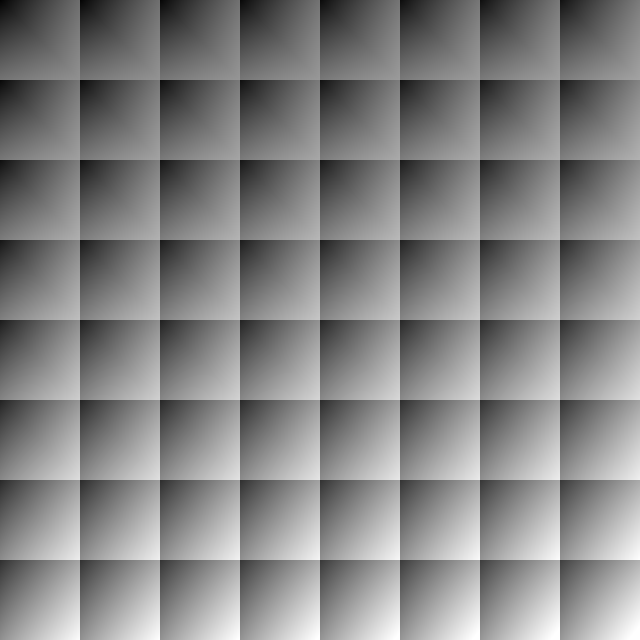
This pattern is drawn by a WebGL 1 fragment shader. Its source:

```glsl
precision highp float;
// Draws an 8 by 8 grid of softly creased grey gradient tiles that brighten toward the lower right.

uniform vec2 u_resolution;

const float TILES = 8.0;

// Corner greys of a tile: x = grey in the first tile,
// y = gain from top row to bottom row, z = gain from left column to right column.
const vec3 TOP_LEFT     = vec3(0.00, 0.18, 0.06);
const vec3 TOP_RIGHT    = vec3(0.43, 0.21, 0.05);
const vec3 BOTTOM_LEFT  = vec3(0.45, 0.11, 0.03);
const vec3 BOTTOM_RIGHT = vec3(0.57, 0.42, 0.07);

const float CREASE = 0.5;   // 0 = smooth tile, 1 = sharp diagonal fold
const float FALLOFF = 0.9;  // below 1 the dark corner brightens faster
const int SAMPLES = 2;      // edge smoothing samples per axis

// Two flat gradients that meet on the diagonal from top left to bottom right.
float foldedGradient(vec2 p, vec4 corners) {
  float nearSide = p.x > p.y ? corners.y : corners.z;
  float major = max(p.x, p.y);
  float minor = min(p.x, p.y);
  return corners.x + (nearSide - corners.x) * major + (corners.w - nearSide) * minor;
}

// Smooth blend of the four corners.
float smoothGradient(vec2 p, vec4 corners) {
  return mix(mix(corners.x, corners.y, p.x), mix(corners.z, corners.w, p.x), p.y);
}

// Grey at a point of the canvas, measured from the top left.
float tiledGrey(vec2 uv) {
  vec2 grid = uv * TILES;
  vec2 place = floor(grid) / (TILES - 1.0);
  vec3 weights = vec3(1.0, place.y, place.x);
  vec4 corners = vec4(dot(TOP_LEFT, weights), dot(TOP_RIGHT, weights),
                      dot(BOTTOM_LEFT, weights), dot(BOTTOM_RIGHT, weights));
  vec2 p = pow(fract(grid), vec2(FALLOFF));
  return mix(smoothGradient(p, corners), foldedGradient(p, corners), CREASE);
}

void main() {
  // Average a small grid of samples inside the pixel to smooth the tile edges.
  float sum = 0.0;
  for (int j = 0; j < SAMPLES; j++) {
    for (int i = 0; i < SAMPLES; i++) {
      vec2 offset = (vec2(float(i), float(j)) + 0.5) / float(SAMPLES) - 0.5;
      vec2 uv = (gl_FragCoord.xy + offset) / u_resolution;
      sum += clamp(tiledGrey(vec2(uv.x, 1.0 - uv.y)), 0.0, 1.0);
    }
  }
  float grey = sum / float(SAMPLES * SAMPLES);
  gl_FragColor = vec4(vec3(grey), 1.0);
}
```
